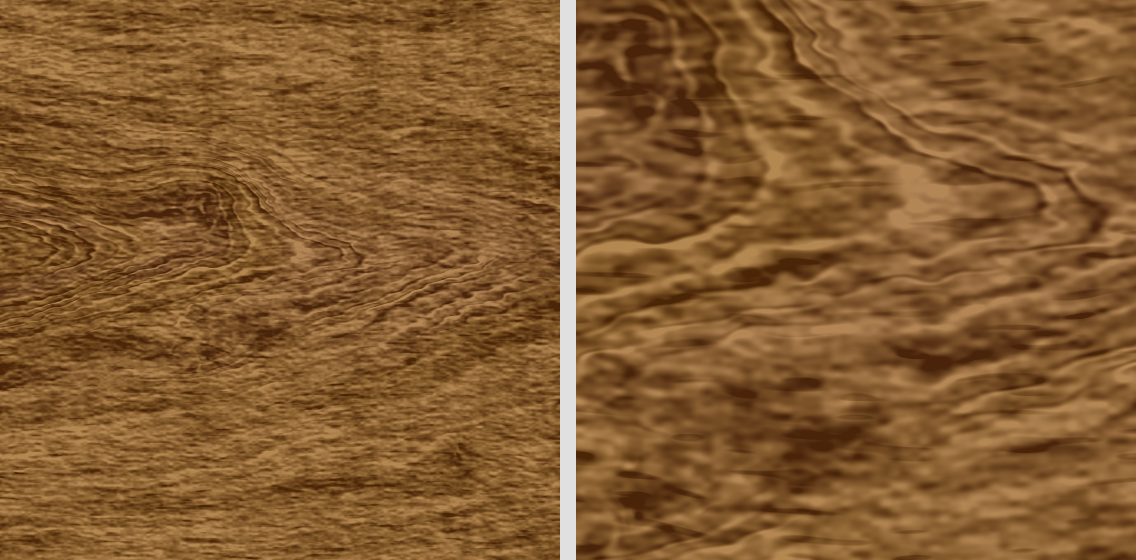
Left, the full canvas; right, a detail of the centre.
Give the GLSL for this texture, as a three.js fragment shader.

```glsl
varying vec2 vUv;

float hash(vec2 p) {
  return fract(sin(dot(p, vec2(127.1, 311.7))) * 43758.5453);
}

float noise(vec2 p) {
  vec2 i = floor(p);
  vec2 f = fract(p);
  f = f * f * (3.0 - 2.0 * f);
  return mix(mix(hash(i), hash(i + vec2(1.0, 0.0)), f.x),
             mix(hash(i + vec2(0.0, 1.0)), hash(i + 1.0), f.x), f.y);
}

// Noise centred on zero
float grain(vec2 p) {
  return noise(p) - 0.5;
}

// Gaussian falloff around an elliptical spot
float spot(vec2 p, vec2 centre, vec2 radius) {
  vec2 d = (p - centre) / radius;
  return exp(-dot(d, d));
}

// Growth field: its level lines are the nested arches bent around the knots
float growthField(vec2 p) {
  float dy = p.y - 0.545 - 0.015 * p.x + 0.03 * grain(p * vec2(3.0, 4.0));
  float h = sqrt(dy * dy + 0.0005) + 0.26 * p.x * exp(-dy * dy / 0.12);
  h -= 0.07 * spot(p, vec2(0.0, 0.545), vec2(0.2, 0.085));
  h -= 0.085 * spot(p, vec2(0.36, 0.66), vec2(0.11, 0.075));
  h -= 0.065 * spot(p, vec2(0.36, 0.37), vec2(0.12, 0.06));
  h += 0.03 * spot(p, vec2(0.825, 0.185), vec2(0.07, 0.04));
  h += 0.025 * grain(p * vec2(5.0, 9.0) + 7.0);
  h += 0.009 * grain(p * vec2(20.0, 45.0));
  return h + 0.007 * grain(p * vec2(55.0, 130.0));
}

void main() {
  vec2 p = vUv;
  float h = growthField(p);
  float heart = exp(-pow((p.y - 0.53) / 0.2, 2.0));

  // Broad bands and growth lines following the field
  float tone = 0.66 - 0.16 * heart;
  tone += 0.42 * grain(vec2(p.x * 1.6, h * 15.0));
  tone += 0.52 * grain(vec2(p.x * 4.0, h * 70.0 + 20.0));
  tone += 0.60 * grain(vec2(p.x * 11.0, h * 170.0));

  // Pale veins, each with a dark lower edge
  float phase = h * 360.0 + 5.0 * noise(vec2(p.x * 3.0, h * 30.0));
  phase += 1.6 * grain(p * vec2(45.0, 150.0) + 60.0);
  float strength = (0.15 + 0.85 * heart) * smoothstep(0.25, 0.7, noise(p * vec2(7.0, 16.0) + 3.0));
  strength *= 0.45 + 0.9 * noise(p * vec2(40.0, 90.0) + 13.0);
  float vein = pow(0.5 + 0.5 * sin(phase), 5.0);
  float edge = pow(0.5 + 0.5 * sin(phase + 1.5), 5.0);
  tone += strength * (0.6 * vein - 0.5 * edge);

  // Short fibres, crisp relief and pores, waving slightly with the grain
  vec2 fibre = vec2(p.x, p.y + 0.025 * grain(p * vec2(4.0, 5.0)) + 0.006 * grain(p * 24.0));
  tone += 0.72 * grain(fibre * vec2(42.0, 215.0));
  vec2 relief = fibre * vec2(85.0, 190.0) + 31.0;
  tone += 0.5 * (noise(relief) - noise(relief + vec2(0.3, 0.9)));
  tone += 0.42 * grain(p * vec2(170.0, 270.0));
  float pore = noise(fibre * vec2(30.0, 180.0) + 50.0);
  tone -= 0.4 * smoothstep(0.72, 0.88, pore);

  // Slanting ray flecks near the lower corners
  float corner = smoothstep(0.26, 0.0, p.y) * smoothstep(0.12, 0.45, abs(p.x - 0.55));
  vec2 slant = vec2(p.x * 0.85 + p.y * 0.55, p.y * 0.85 - p.x * 0.55);
  tone += 0.5 * corner * grain(slant * vec2(75.0, 10.0));

  // Dark stains beside the knots
  float stain = spot(p, vec2(0.28, 0.64), vec2(0.14, 0.03))
              + spot(p, vec2(0.47, 0.405), vec2(0.09, 0.035))
              + spot(p, vec2(0.2, 0.395), vec2(0.12, 0.02));
  tone -= 0.3 * stain * (0.5 + noise(vec2(p.x * 9.0, h * 50.0)));

  // Tangled knot cores
  float core = spot(p, vec2(0.365, 0.65), vec2(0.05, 0.038))
             + spot(p, vec2(0.35, 0.365), vec2(0.048, 0.032))
             + spot(p, vec2(0.825, 0.185), vec2(0.02, 0.022));
  vec2 twist = 4.0 * vec2(noise(p * 40.0), noise(p * 40.0 + 9.0));
  float tangle = noise(p * vec2(110.0, 80.0) + twist);
  tone += core * (1.6 * (tangle - 0.5) - 0.3);

  // Dark crescent hugging the right side of the upper knot
  vec2 d = (p - vec2(0.365, 0.645)) / vec2(0.06, 0.046);
  float rim = length(d) - 1.0 + 0.25 * grain(p * 25.0);
  tone -= 0.4 * exp(-rim * rim * 50.0) * smoothstep(-0.1, 0.7, d.x - 0.4 * d.y);

  // Brown ramp, a little more saturated in its middle
  tone = clamp(tone, -0.3, 1.25);
  vec3 darkBrown = vec3(0.37, 0.22, 0.08);
  vec3 honey = vec3(0.64, 0.47, 0.27);
  vec3 wood = mix(darkBrown, honey, tone);
  wood.b -= 0.06 * max(tone * (1.0 - tone), 0.0);

  // Cooler umber patches in the heartwood
  float umber = heart * smoothstep(0.4, 0.7, noise(vec2(p.x * 3.0, h * 20.0) + 30.0));
  wood += umber * vec3(-0.003, -0.006, 0.02);
  gl_FragColor = vec4(wood, 1.0);
}
```
